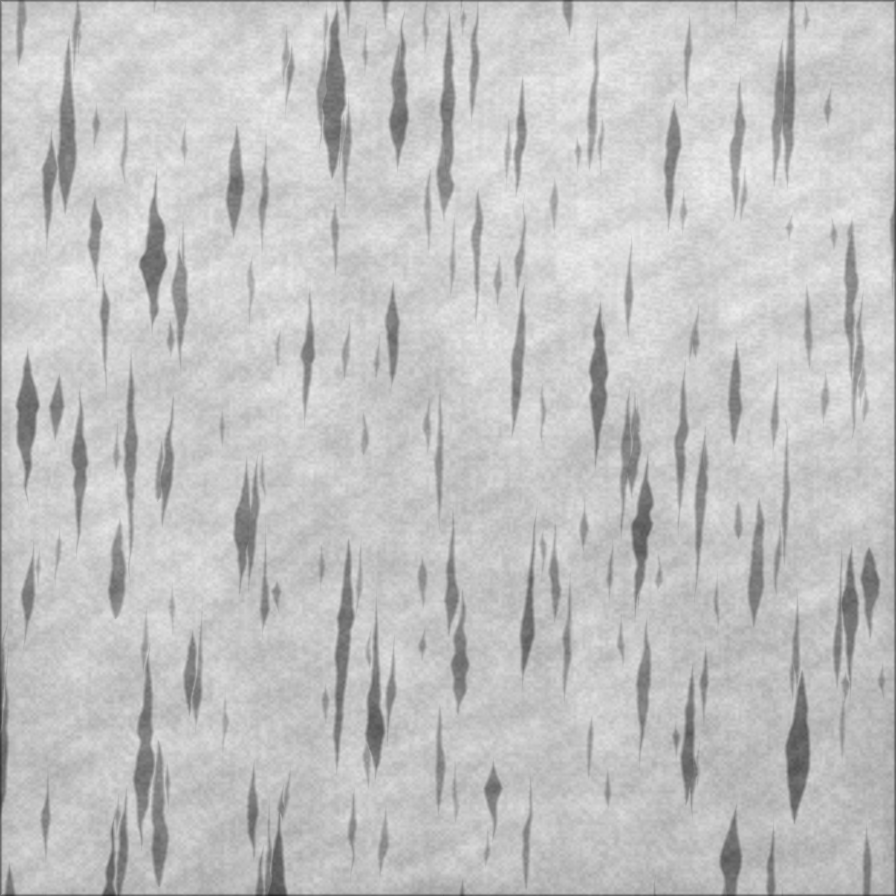
This texture is drawn by a Shadertoy shader. Its source:

```glsl
// Pale fibrous paper with soft, dark, near-vertical tapered streaks.

const float PAPER_TOP = 0.835;      // paper tone at the upper edge
const float PAPER_BOTTOM = 0.765;   // paper tone at the lower edge
const float RIGHT_SHADE = 0.025;    // extra darkening toward lower right
const float CLOUD_AMOUNT = 0.11;    // broad mottling
const float FIBRE_AMOUNT = 0.08;    // slanted fibre relief
const float GRAIN_AMOUNT = 0.12;    // fine grain
const float STREAK_SOFT = 0.0027;   // half width of the blurred streak edge
const float STREAK_LEAN = 0.035;    // mean sideways drift per unit of height
const float LEAN_SPREAD = 0.09;
const float BORDER_WIDTH = 0.0035;
const float BORDER_TONE = 0.55;

float hash(vec2 p) {
    return fract(sin(dot(p, vec2(127.1, 311.7))) * 43758.5453);
}

float noise(vec2 p) {
    vec2 i = floor(p), f = fract(p);
    f = f * f * (3.0 - 2.0 * f);
    return mix(mix(hash(i), hash(i + vec2(1, 0)), f.x),
               mix(hash(i + vec2(0, 1)), hash(i + vec2(1, 1)), f.x), f.y);
}

// Darkness of one tapered streak; size holds half width and half length.
float streak(vec2 p, vec2 size, float depth, vec2 seed) {
    float t = 0.5 + 0.5 * p.y / size.y;
    if (t <= 0.0 || t >= 1.0) return 0.0;

    // Off-centre belly with a varying sharpness of the tails
    float belly = mix(0.25, 0.7, hash(seed + 3.1));
    float rise = min(t / belly, (1.0 - t) / (1.0 - belly));
    float taper = pow(rise, mix(0.4, 1.25, hash(seed + 5.7)));

    // Ragged outline and slight bend
    float wobble = noise(vec2(p.y * 45.0, hash(seed) * 90.0)) - 0.5;
    float ragged = 1.0 + 0.5 * (noise(vec2(p.y * 70.0, hash(seed + 8.3) * 90.0)) - 0.5);
    float lean = STREAK_LEAN + LEAN_SPREAD * (hash(seed + 9.2) - 0.5);
    float x = p.x - lean * p.y - 0.004 * wobble;

    float width = (size.x * ragged + STREAK_SOFT) * taper - STREAK_SOFT;
    float cover = 1.0 - smoothstep(-STREAK_SOFT, STREAK_SOFT, abs(x) - width);
    return depth * cover * mix(0.75, 1.0, taper);
}

// Streaks scattered on a jittered grid, one at most per cell.
float streakLayer(vec2 uv, vec2 grid, float share, vec2 minSize, vec2 maxSize,
                  float depth, float seed) {
    float ink = 0.0;
    vec2 home = floor(uv * grid);
    for (int j = -1; j <= 1; j++) {
        for (int i = -1; i <= 1; i++) {
            vec2 cell = home + vec2(i, j);
            vec2 key = cell + seed;
            if (hash(key + 1.3) > share) continue;
            vec2 jitter = vec2(hash(key + 2.9), hash(key + 4.4));
            float girth = hash(key + 6.1);
            float reach = hash(key + 7.7);
            vec2 size = mix(minSize, maxSize, vec2(girth * girth, reach));
            float strength = depth * mix(0.75, 1.15, 0.5 * (girth + hash(key + 11.9)));
            ink = max(ink, streak(uv - (cell + jitter) / grid, size, strength, key));
        }
    }
    return ink;
}

float paper(vec2 uv) {
    float tone = mix(PAPER_BOTTOM, PAPER_TOP, smoothstep(0.0, 0.85, uv.y));
    tone -= RIGHT_SHADE * uv.x * (1.0 - uv.y);

    // Mottling and slanted relief
    vec2 slant = vec2(uv.x * 0.9 + uv.y * 0.4, uv.y * 0.9 - uv.x * 0.4);
    float cloud = 0.5 * noise(uv * 9.0) + 0.5 * noise(uv * 23.0 + 17.0);
    float fibre = noise(slant * vec2(28.0, 62.0) + 31.0);
    tone += CLOUD_AMOUNT * (cloud - 0.5) + FIBRE_AMOUNT * (fibre - 0.5);

    // Fine grain in two sizes
    float grain = 0.5 * noise(uv * 170.0 + 5.0) + 0.5 * noise(uv * 310.0 + 43.0);
    return tone + GRAIN_AMOUNT * (grain - 0.5);
}

void mainImage(out vec4 fragColor, in vec2 fragCoord) {
    vec2 uv = fragCoord / iResolution.xy;
    float tone = paper(uv);

    // Short flecks, medium streaks and long heavy streaks
    float ink = streakLayer(uv, vec2(18, 9), 0.5, vec2(0.0028, 0.022),
                            vec2(0.0055, 0.05), 0.22, 13.0);
    ink = max(ink, streakLayer(uv, vec2(14, 6), 0.78, vec2(0.0042, 0.045),
                               vec2(0.0095, 0.09), 0.30, 57.0));
    ink = max(ink, streakLayer(uv, vec2(8, 4), 0.68, vec2(0.0065, 0.085),
                               vec2(0.0145, 0.15), 0.36, 101.0));
    tone -= ink;

    // Faint shading at the rim and a thin dark border
    vec2 inset = min(uv, 1.0 - uv);
    float edge = min(inset.x, inset.y);
    tone *= mix(0.95, 1.0, smoothstep(0.0, 0.025, edge));
    tone *= mix(BORDER_TONE, 1.0, smoothstep(0.0, BORDER_WIDTH, edge));

    fragColor = vec4(vec3(clamp(tone, 0.0, 1.0)), 1.0);
}
```
